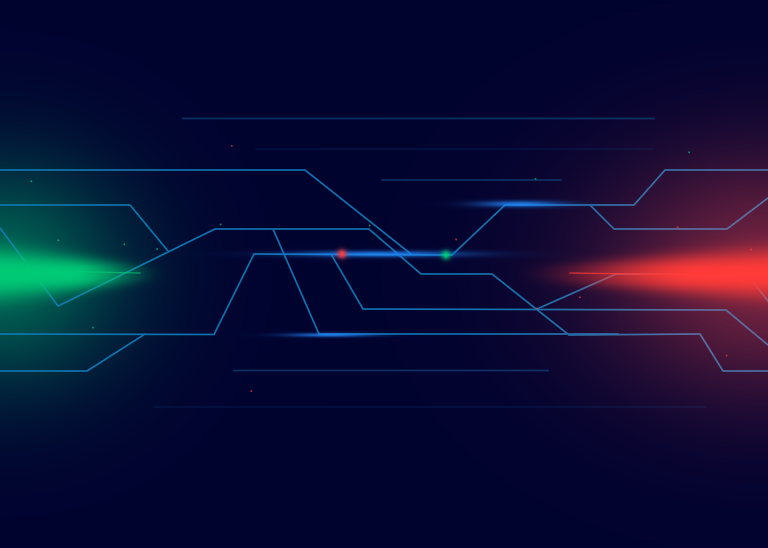
This background is drawn by a Shadertoy shader. Its source:

```glsl
// Circuit traces on deep navy, between a green light at the left and a red one at the right.
// Traces are segment distances; glows, beams and flares are Gaussians; specks are jittered cells.
// Units: the canvas is SPAN wide, with y measured upward from the middle.
#define SPAN 7.68
#define TRACE_WIDTH 0.0085
#define SPECK_DENSITY 0.42
#define NAVY vec3(0.004, 0.010, 0.185)
#define TRACE_BLUE vec3(0.06, 0.48, 0.72)
#define FLARE_BLUE vec3(0.13, 0.52, 0.96)
#define GREEN vec3(0.0, 0.79, 0.46)
#define RED vec3(1.0, 0.23, 0.22)
#define GREEN_HAZE vec3(0.0, 0.40, 0.33)
#define RED_HAZE vec3(0.46, 0.14, 0.25)

float hash(vec2 p) {
    return fract(sin(dot(p, vec2(127.1, 311.7))) * 43758.5);
}

float segment(vec2 p, vec2 a, vec2 b) {
    vec2 ab = b - a;
    return length(p - a - ab * clamp(dot(p - a, ab) / dot(ab, ab), 0.0, 1.0));
}

float path(vec2 p, vec2 a, vec2 b, vec2 c) {
    return min(segment(p, a, b), segment(p, b, c));
}

float path(vec2 p, vec2 a, vec2 b, vec2 c, vec2 d) {
    return min(path(p, a, b, c), segment(p, c, d));
}

// Antialiased coverage of a shape grown by radius r
float ink(float d, float r) {
    return clamp((r - d) * iResolution.x / SPAN + 0.5, 0.0, 1.0);
}

float glow(vec2 p, vec2 center, vec2 size) {
    vec2 q = (p - center) / size;
    return exp(-dot(q, q));
}

// Tapering beam; p.x is the distance from its side of the canvas
float beam(vec2 p, float reach, float fadeStart) {
    float t = clamp(p.x / reach, 0.0, 1.0);
    float halfHeight = mix(0.25, 0.07, t);
    return exp(-pow(abs(p.y) / halfHeight, 2.6)) * (1.0 - smoothstep(fadeStart, 1.0, t));
}

float traces(vec2 p) {
    // Left side
    float d = path(p, vec2(0, 1.04), vec2(3.05, 1.04), vec2(4.11, 0.20));
    d = min(d, path(p, vec2(0, 0.69), vec2(1.30, 0.69), vec2(1.68, 0.23)));
    d = min(d, path(p, vec2(0, -0.97), vec2(0.87, -0.97), vec2(1.45, -0.60)));
    // Long descending trace
    d = min(d, path(p, vec2(0, 0.46), vec2(0.58, -0.32), vec2(2.15, 0.45), vec2(3.69, 0.45)));
    d = min(d, path(p, vec2(3.69, 0.45), vec2(4.21, 0), vec2(4.92, 0), vec2(5.69, -0.61)));
    d = min(d, path(p, vec2(5.69, -0.61), vec2(7.0, -0.60), vec2(7.23, -0.97), vec2(SPAN, -0.97)));
    // Long ascending trace
    d = min(d, path(p, vec2(0, -0.60), vec2(2.14, -0.605), vec2(2.54, 0.20), vec2(4.52, 0.19)));
    d = min(d, path(p, vec2(4.52, 0.19), vec2(5.05, 0.69), vec2(6.34, 0.69), vec2(6.65, 1.04)));
    d = min(d, segment(p, vec2(6.65, 1.04), vec2(SPAN, 1.04)));
    // Branches
    d = min(d, path(p, vec2(2.73, 0.45), vec2(3.19, -0.60), vec2(6.18, -0.60)));
    d = min(d, path(p, vec2(3.31, 0.20), vec2(3.63, -0.35), vec2(7.26, -0.36), vec2(SPAN, -0.71)));
    d = min(d, path(p, vec2(5.90, 0.69), vec2(6.14, 0.45), vec2(7.27, 0.45), vec2(SPAN, 0.76)));
    d = min(d, path(p, vec2(5.37, -0.35), vec2(6.16, 0), vec2(7.0, 0)));
    return min(d, segment(p, vec2(7.53, -0.08), vec2(SPAN, -0.27)));
}

// Faint horizontal rule
float rule(vec2 p, float x0, float x1, float y) {
    return ink(segment(p, vec2(x0, y), vec2(x1, y)), TRACE_WIDTH);
}

void mainImage(out vec4 fragColor, in vec2 fragCoord) {
    vec2 p = (fragCoord - vec2(0.0, 0.5 * iResolution.y)) * SPAN / iResolution.x;
    vec2 fromRight = vec2(SPAN - p.x, p.y);

    // Navy ground and side hazes
    float redHaze = glow(p, vec2(SPAN, 0), vec2(1.65, 1.2));
    vec3 color = mix(NAVY, GREEN_HAZE, glow(p, vec2(0), vec2(1.25, 1.12)));
    color = mix(color, RED_HAZE, redHaze);

    // Rules and traces
    float strong = rule(p, 1.83, 6.54, 1.555) + rule(p, 3.82, 5.61, 0.94) + rule(p, 2.34, 5.48, -0.965);
    float weak = rule(p, 2.56, 6.52, 1.25) + rule(p, 1.55, 7.05, -1.33);
    color = mix(color, TRACE_BLUE, 0.38 * strong + 0.12 * weak);
    vec3 traceColor = mix(TRACE_BLUE, vec3(0.36, 0.46, 0.66), min(1.0, redHaze * 1.6));
    color = mix(color, traceColor, 0.92 * ink(traces(p), TRACE_WIDTH));

    // Blue flares
    float flare = glow(p, vec2(3.80, 0.20), vec2(0.85, 0.032));
    flare += glow(p, vec2(5.20, 0.70), vec2(0.42, 0.032));
    flare += glow(p, vec2(3.30, -0.61), vec2(0.42, 0.020));
    color = mix(color, FLARE_BLUE, min(0.85 * flare, 1.0));

    // Side beams with a thin bright spine
    color = mix(color, GREEN, beam(p, 1.70, 0.40));
    color = mix(color, RED, beam(fromRight, 2.60, 0.25));
    color = mix(color, GREEN, 0.7 * ink(segment(p, vec2(0, 0.04), vec2(1.40, 0.01)), 0.006));
    color = mix(color, RED, 0.8 * ink(segment(p, vec2(5.70, 0.01), vec2(SPAN, -0.02)), 0.006));

    // Lit nodes
    color = mix(color, RED, glow(p, vec2(3.42, 0.20), vec2(0.045)));
    color = mix(color, GREEN, glow(p, vec2(4.46, 0.19), vec2(0.045)));

    // Scattered specks, one per chosen cell
    vec2 cell = floor(p / 0.7);
    vec2 jitter = 0.15 + 0.7 * vec2(hash(cell + 3.1), hash(cell + 8.7));
    float chosen = step(hash(cell), SPECK_DENSITY) * step(abs(p.y), 1.4);
    vec3 speckColor = hash(cell + 5.3) < mix(0.75, 0.25, p.x / SPAN) ? GREEN : RED;
    color = mix(color, speckColor, 0.7 * chosen * ink(length(p - (cell + jitter) * 0.7), 0.009));

    fragColor = vec4(color, 1.0);
}
```
